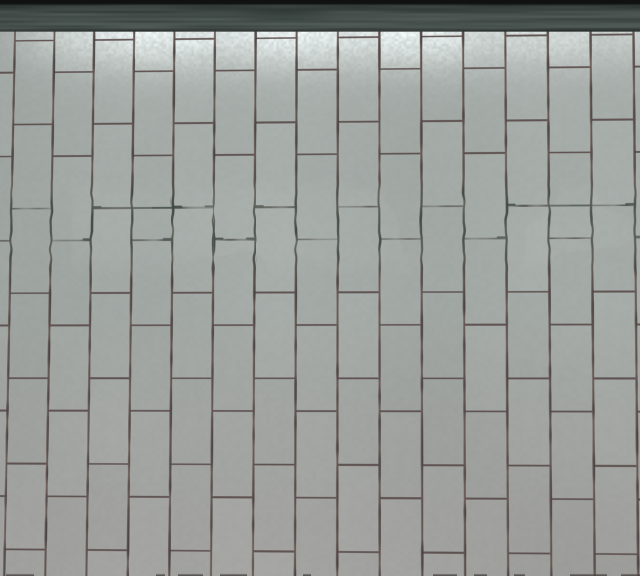
This texture is drawn by a WebGL 2 fragment shader. Its source:

```glsl
#version 300 es
precision highp float;
// Glazed wall tiles in upright half-offset columns under a dark ledge.
// Two slightly stretched axes give column and row numbers; grout is the
// distance to their whole numbers, worn and patched with value noise.

uniform vec2 u_resolution;
out vec4 fragColor;

float hash(vec2 p) {
  return fract(sin(dot(p, vec2(127.1, 311.7))) * 43758.5453);
}

float noise(vec2 p) {
  vec2 i = floor(p), f = fract(p);
  f = f * f * (3.0 - 2.0 * f);
  return mix(mix(hash(i), hash(i + vec2(1, 0)), f.x),
             mix(hash(i + vec2(0, 1)), hash(i + vec2(1, 1)), f.x), f.y);
}

// Solves start + size * k + growth * k * k = s for k
float stretchedIndex(float s, float start, float size, float growth) {
  float d = s - start;
  return 2.0 * d / (size + sqrt(size * size + 4.0 * growth * d));
}

// Signed offset to the nearest whole number
float toNearest(float k) {
  return fract(k + 0.5) - 0.5;
}

float stroke(float d, float halfWidth, float soft) {
  return 1.0 - smoothstep(halfWidth - soft, halfWidth + soft, abs(d));
}

void main() {
  vec2 p = gl_FragCoord.xy / u_resolution;
  p.y = 1.0 - p.y;                                // y runs down from the top
  vec2 q = vec2(p.x * 1.113, p.y);                // square units
  float soft = max(0.8 / u_resolution.y, 0.0009);
  float ledge = 0.055;

  // Column and row numbers, with a band of old repairs across the wall
  float v = (p.y - ledge) / (1.0 - ledge);
  float repair = smoothstep(0.30, 0.35, p.y) * (1.0 - smoothstep(0.43, 0.49, p.y));
  float wobble = (noise(vec2(floor(p.x * 15.0) * 7.0, p.y * 60.0)) - 0.5) * 0.003;
  float column = stretchedIndex(p.x + wobble * repair, mix(0.0234, 0.0065, v),
                                mix(0.0615, 0.0639, v), mix(0.000195, 0.000143, v));
  float row = stretchedIndex(p.y, mix(0.0712, 0.0596, p.x),
                             mix(0.1449, 0.1472, p.x), mix(0.00036, 0.00054, p.x));
  float col = floor(column);
  float odd = mod(col, 2.0);
  float tileRow = row - 0.38 * odd;
  vec2 id = vec2(col, floor(tileRow));

  // Glaze: grey-green, warmer below, with faint shifts and smears
  vec3 color = mix(vec3(0.636, 0.663, 0.649), vec3(0.632, 0.634, 0.622),
                   smoothstep(0.4, 1.0, p.y));
  color += 0.018 * (hash(id) - 0.5) + 0.03 * (noise(q * 4.0) - 0.5);
  color += 0.012 * (noise(q * 150.0) - 0.5);
  color += 0.012 * repair * smoothstep(0.5, 0.56, noise(q * vec2(14, 10) + 3.0));

  // Rippled light reflected along the top row
  float below = max(p.y - ledge, 0.0);
  float gleam = 0.19 * exp(-below * below / 0.0036) + 0.05 * exp(-below / 0.1);
  gleam *= smoothstep(-0.05, 0.16, p.x) * (1.0 - 0.3 * smoothstep(0.7, 1.0, p.x));
  gleam *= 0.75 + 0.4 * noise(vec2(p.x * 9.0, 2.0)) + 0.2 * (hash(id + 5.0) - 0.5);
  color += gleam * (0.8 + 0.45 * noise(q * 230.0)) * vec3(0.97, 0.98, 1.02);

  // Grout lines, wider upright than across
  float dx = toNearest(column) * 0.0718;
  float dy = toNearest(tileRow) * 0.149;
  float wear = noise(vec2(floor(column + 0.5) * 9.0, p.y * 45.0));
  float upright = stroke(dx, 0.0016 + 0.0007 * wear, soft);
  float joint = floor(tileRow + 0.5);
  float across = stroke(dy, 0.0013 + 0.0006 * hash(vec2(col, joint)), soft);
  across *= 1.0 - repair * 0.7 * noise(vec2(q.x * 45.0, joint));

  // Stray joints that run on through a neighbouring column
  float stray = stroke(row - 2.0, 0.011, soft / 0.149) * odd;
  stray *= step(0.68, hash(vec2(col, 8.0)));
  // Short spurs beside upright joints
  float spur = stroke(dy + 0.002, 0.0018, soft) * stroke(dx, 0.016, soft);
  spur *= repair * step(0.6, hash(vec2(floor(column + 0.5), joint)));

  float shade = 0.55 * wear + 0.45 * smoothstep(-0.002, 0.002, dx);
  vec3 grout = mix(vec3(0.46, 0.39, 0.37), vec3(0.26, 0.235, 0.23), shade);
  vec3 patched = mix(vec3(0.38, 0.41, 0.38), vec3(0.23, 0.28, 0.26), wear);
  grout = mix(grout, patched, repair * 0.65);
  vec3 crossGrout = mix(vec3(0.35, 0.30, 0.295), patched, repair * 0.5);
  color = mix(color, crossGrout, across * 0.92);
  color = mix(color, patched, max(stray, spur) * 0.85);
  color = mix(color, grout, upright * 0.96);

  // Broken dark flecks along the foot
  float fleck = smoothstep(0.995, 0.999, p.y) * step(0.55, noise(vec2(p.x * 48.0, 4.0)));
  color = mix(color, vec3(0.28, 0.26, 0.25), fleck * 0.8);

  // Streaked ledge with a black upper edge
  float streak = noise(vec2(p.x * 9.0, p.y * 240.0));
  vec3 ledgeColor = vec3(0.25, 0.285, 0.27) + 0.09 * (streak - 0.5);
  ledgeColor *= 0.85 + 0.25 * smoothstep(0.005, 0.035, p.y);
  ledgeColor *= 1.0 - 0.3 * smoothstep(0.047, 0.053, p.y);
  ledgeColor = mix(vec3(0.06, 0.07, 0.065), ledgeColor, smoothstep(0.005, 0.011, p.y));
  color = mix(ledgeColor, color, smoothstep(ledge - soft, ledge + soft, p.y));

  fragColor = vec4(color, 1.0);
}
```
